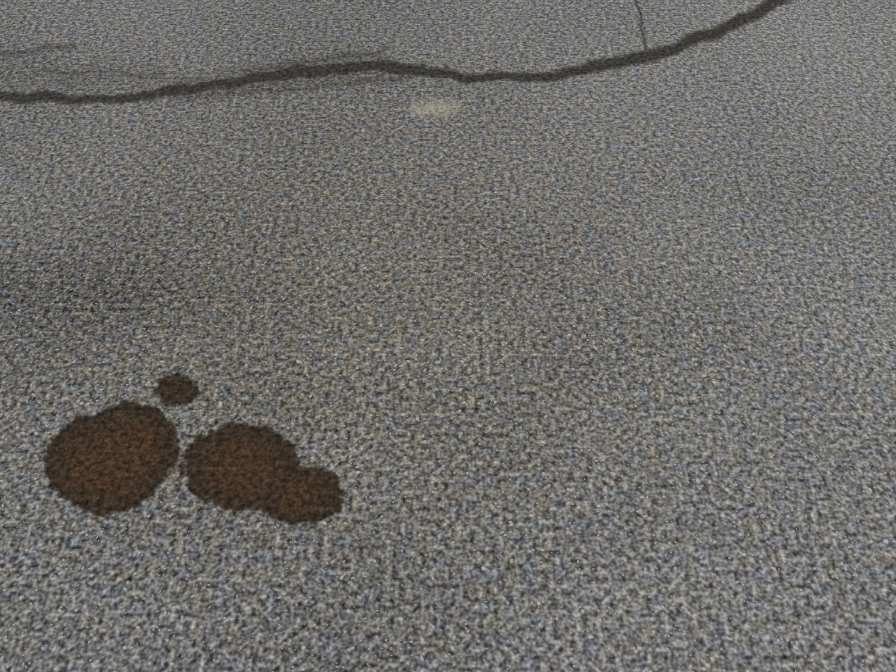
Write a Shadertoy shader that draws this texture.

```glsl
#define HORIZON 2.2
#define GRAIN_FREQ 88.0
#define GRAIN_CONTRAST 0.21
#define CHIP_FREQ 62.0
#define CHIP_CHANCE 0.36
#define BASE_TONE 0.415
#define STAIN_RIM vec3(0.205, 0.175, 0.145)
#define STAIN_CORE vec3(0.265, 0.195, 0.14)
#define TAR vec3(0.215, 0.205, 0.19)

vec2 hash2(vec2 p) {
    vec3 q = fract(p.xyx * vec3(0.1031, 0.1030, 0.0973));
    q += dot(q, q.yzx + 33.33);
    return fract((q.xx + q.yz) * q.zy);
}

vec2 gradientAt(vec2 cell) {
    float angle = 6.2832 * hash2(cell).x;
    return vec2(cos(angle), sin(angle));
}

float gradientNoise(vec2 p) {
    vec2 i = floor(p), f = fract(p);
    vec2 u = f * f * f * (f * (f * 6.0 - 15.0) + 10.0);
    vec2 e = vec2(0.0, 1.0);
    float low = mix(dot(gradientAt(i), f), dot(gradientAt(i + e.yx), f - e.yx), u.x);
    float high = mix(dot(gradientAt(i + e), f - e), dot(gradientAt(i + 1.0), f - 1.0), u.x);
    return 1.4 * mix(low, high, u.y);
}

float fbm(vec2 p) {
    float sum = 0.0, amp = 0.5;
    for (int k = 0; k < 4; k++) {
        sum += amp * gradientNoise(p);
        p = p * 2.03 + 17.3;
        amp *= 0.5;
    }
    return sum;
}

// Distance to a segment in x, position along it in y
vec2 segment(vec2 p, vec2 a, vec2 b) {
    vec2 d = b - a;
    float t = clamp(dot(p - a, d) / dot(d, d), 0.0, 1.0);
    return vec2(length(p - a - d * t), t);
}

float ellipse(vec2 p, vec2 center, vec2 radius) {
    return (length((p - center) / radius) - 1.0) * min(radius.x, radius.y);
}

// Pale, angular stone chips scattered at random angles
float stoneChips(vec2 p) {
    float light = 0.0;
    for (int k = 0; k < 3; k++) {
        vec2 g = p * (1.0 + 0.37 * float(k)) + 41.7 * float(k);
        vec2 cell = floor(g);
        vec2 rnd = hash2(cell), shape = hash2(cell + 71.0);
        vec2 d = fract(g) - 0.3 - 0.4 * rnd;
        float a = 3.1416 * shape.x;
        d = mat2(cos(a), -sin(a), sin(a), cos(a)) * d;
        float size = mix(0.1, 0.29, shape.y * shape.y);
        float edge = length(d * vec2(1.0, 1.7)) * 0.6 + 0.4 * (abs(d.x) + abs(d.y));
        float present = step(hash2(cell + 19.0).x, CHIP_CHANCE);
        light = max(light, present * (0.35 + 0.65 * rnd.y) * smoothstep(size + 0.1, size - 0.1, edge));
    }
    return light;
}

// Main crack: x, y, half width at each joint
const vec3 crack[10] = vec3[10](
    vec3(0.0, 0.857, 0.009), vec3(0.17, 0.852, 0.007), vec3(0.34, 0.876, 0.009),
    vec3(0.44, 0.894, 0.010), vec3(0.57, 0.902, 0.010), vec3(0.69, 0.887, 0.008),
    vec3(0.81, 0.886, 0.008), vec3(0.955, 0.914, 0.010), vec3(1.06, 0.950, 0.010),
    vec3(1.17, 1.005, 0.011));

// Side strands: start, end
const vec4 strands[7] = vec4[7](
    vec4(0.17, 0.852, 0.43, 0.866), vec4(0.43, 0.866, 0.62, 0.888),
    vec4(0.36, 0.893, 0.575, 0.926), vec4(0.0, 0.918, 0.11, 0.932),
    vec4(0.07, 0.893, 0.24, 0.888), vec4(0.946, 1.01, 0.952, 0.965),
    vec4(0.952, 0.965, 0.964, 0.918));

float crackMask(vec2 p) {
    vec2 q = p + 0.010 * vec2(fbm(p * 22.0), fbm(p * 22.0 + 50.0));
    float mask = 0.0;
    for (int k = 0; k < 9; k++) {
        vec2 s = segment(q, crack[k].xy, crack[k + 1].xy);
        float w = mix(crack[k].z, crack[k + 1].z, s.y);
        mask = max(mask, 0.88 * smoothstep(w + 0.003, w - 0.005, s.x));
    }
    for (int k = 0; k < 7; k++) {
        float d = segment(q, strands[k].xy, strands[k].zw).x;
        float hairline = step(5.0, float(k));
        float w = mix(0.008, 0.0035, hairline);
        mask = max(mask, mix(0.42, 0.65, hairline) * smoothstep(w, 0.0, d));
    }
    // Feathered tar spread along the left half
    float smear = exp(-pow(segment(q, vec2(0.27, 0.868), vec2(0.56, 0.902)).x / 0.02, 2.0));
    float haze = exp(-pow(segment(q, vec2(0.0, 0.885), vec2(0.22, 0.885)).x / 0.03, 2.0));
    float streaks = 0.75 + 0.7 * fbm(vec2(p.x * 12.0, (p.y - 0.14 * p.x) * 95.0));
    return clamp(max(mask, (0.5 * smear + 0.22 * haze) * streaks), 0.0, 1.0);
}

// Oil spots: center, radius
const vec4 spots[5] = vec4[5](
    vec4(0.158, 0.311, 0.091, 0.075), vec4(0.195, 0.335, 0.071, 0.066),
    vec4(0.360, 0.305, 0.090, 0.064), vec4(0.446, 0.264, 0.066, 0.046),
    vec4(0.262, 0.420, 0.033, 0.023));

float stainDistance(vec2 p) {
    float d = 1.0;
    for (int k = 0; k < 5; k++) d = min(d, ellipse(p, spots[k].xy, spots[k].zw));
    return d + 0.010 * fbm(p * 30.0) + 0.004 * gradientNoise(p * 110.0);
}

void mainImage(out vec4 fragColor, in vec2 fragCoord) {
    vec2 p = fragCoord / iResolution.y;
    vec2 ground = vec2(p.x - 0.667, HORIZON) * HORIZON / (HORIZON - p.y);

    // Broad light and wear
    float tone = BASE_TONE + 0.045 * smoothstep(0.5, 1.3, p.x) + 0.025 * smoothstep(0.6, 0.95, p.y);
    tone += 0.05 * fbm(p * vec2(3.0, 5.0));
    tone -= 0.06 * exp(-pow((p.y - 0.56) / 0.06, 2.0)) * smoothstep(0.75, 0.0, p.x);
    float warmth = smoothstep(0.55, 0.0, length((p - vec2(0.5, 0.5)) * vec2(0.7, 1.0)));

    // Aggregate grain and chips
    float grain = gradientNoise(ground * GRAIN_FREQ) + 0.9 * gradientNoise(ground * GRAIN_FREQ * 1.9 + 9.0);
    float chips = stoneChips(ground * CHIP_FREQ) * mix(1.0, 0.5, smoothstep(0.45, 0.95, p.y));
    tone += GRAIN_CONTRAST * grain * mix(1.0, 0.7, p.y);
    vec3 col = tone * mix(vec3(1.0, 0.995, 0.985), vec3(1.02, 0.99, 0.94), warmth);
    col += vec3(0.03, 0.01, -0.02) * gradientNoise(ground * 35.0 + 80.0);
    col = mix(col, vec3(0.76, 0.755, 0.72), 0.72 * chips);

    // Pale scuff and crack
    float scuff = smoothstep(0.008, -0.008, ellipse(p, vec2(0.648, 0.839), vec2(0.031, 0.013)) + 0.012 * fbm(p * 45.0));
    col = mix(col, vec3(0.61, 0.59, 0.53) + 0.08 * grain, 0.75 * scuff);
    col = mix(col, TAR + 0.06 * grain, crackMask(p));

    // Oil stains, browner toward the middle
    float d = stainDistance(p);
    vec3 oil = mix(STAIN_RIM, STAIN_CORE, smoothstep(0.0, -0.045, d));
    oil *= 1.0 + 0.32 * grain + 0.3 * chips;
    col = mix(col, oil, 0.96 * smoothstep(0.004, -0.004, d));
    fragColor = vec4(clamp(col, 0.0, 1.0), 1.0);
}
```
